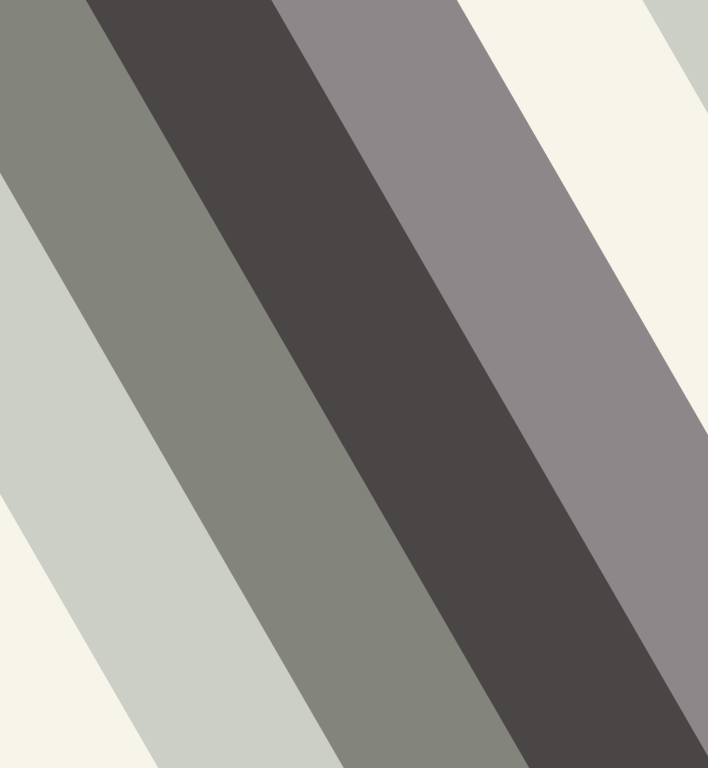
Give the GLSL for this pattern, as a WebGL 2 fragment shader.

```glsl
#version 300 es
precision highp float;
// Wide flat diagonal stripes in five muted tones, falling from left to right.

uniform vec2 u_resolution;
out vec4 fragColor;

const float STRIPE_ANGLE = radians(30.0); // direction of the stripe normal
const float STRIPE_WIDTH = 0.2092;        // in canvas heights
const float FIRST_EDGE = 0.1784;          // distance of the first pale edge from the origin
const int TONE_COUNT = 5;

// Tones in order along the stripe normal.
const vec3 TONES[TONE_COUNT] = vec3[TONE_COUNT](
  vec3(0.800, 0.812, 0.773),  // pale grey-green
  vec3(0.515, 0.520, 0.490),  // sage
  vec3(0.290, 0.275, 0.275),  // charcoal
  vec3(0.555, 0.530, 0.540),  // mauve
  vec3(0.967, 0.961, 0.918)   // cream
);

// Position across the stripes; each whole number is an edge.
float stripeCoord(vec2 p, float angle, float firstEdge, float width) {
  return (dot(p, vec2(cos(angle), sin(angle))) - firstEdge) / width;
}

// Tone of a numbered stripe, wrapping around the palette.
vec3 stripeTone(float index) {
  return TONES[int(mod(index + 0.5, float(TONE_COUNT)))];
}

// Blend the two stripes that meet at the nearest edge.
vec3 stripeColor(float s, float softness) {
  float edge = floor(s + 0.5);
  float coverage = clamp((s - edge) / softness + 0.5, 0.0, 1.0);
  return mix(stripeTone(edge - 1.0), stripeTone(edge), coverage);
}

void main() {
  vec2 p = gl_FragCoord.xy / u_resolution.y;
  float s = stripeCoord(p, STRIPE_ANGLE, FIRST_EDGE, STRIPE_WIDTH);
  float softness = 1.2 / (u_resolution.y * STRIPE_WIDTH); // about one pixel
  fragColor = vec4(stripeColor(s, softness), 1.0);
}
```
